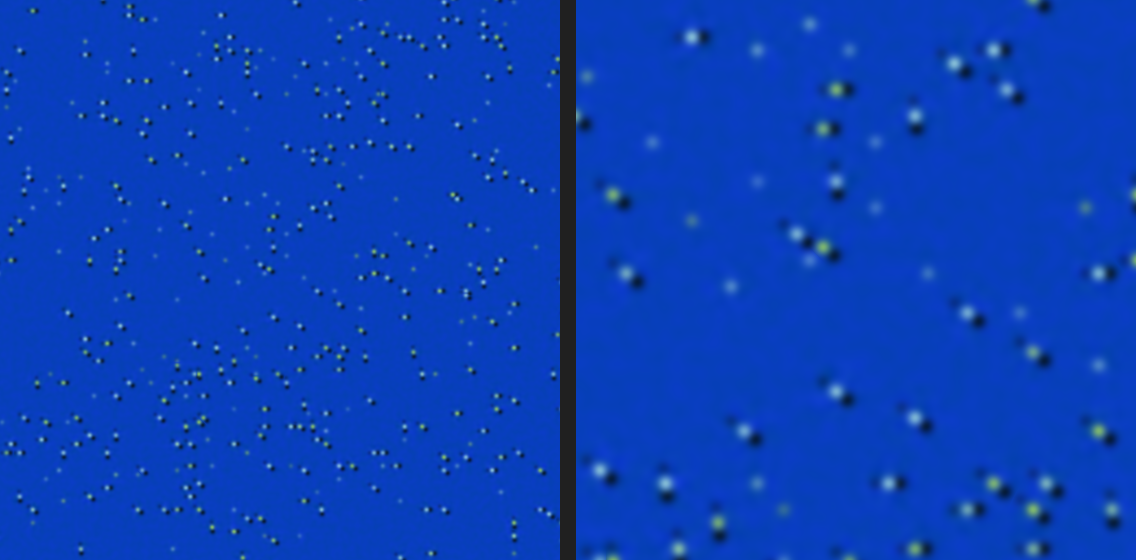
Left: the whole. Right: its middle third, enlarged.
Give the GLSL for this texture, as a Shadertoy shader.

```glsl
// Deep blue field with faint grain, sprinkled with tiny pale specks and their dark shadows.

vec2 hash2(vec2 p) {
    vec3 q = fract(p.xyx * vec3(0.1031, 0.1030, 0.0973));
    q += dot(q, q.yzx + 33.33);
    return fract((q.xx + q.yz) * q.zy);
}

float gradientDot(vec2 cell, vec2 corner, vec2 f) {
    float angle = 6.2832 * hash2(cell + corner).x;
    return dot(vec2(cos(angle), sin(angle)), f - corner);
}

float gradientNoise(vec2 p) {
    vec2 i = floor(p), f = p - i;
    vec2 u = f * f * f * (f * (f * 6.0 - 15.0) + 10.0);
    float low = mix(gradientDot(i, vec2(0, 0), f), gradientDot(i, vec2(1, 0), f), u.x);
    float high = mix(gradientDot(i, vec2(0, 1), f), gradientDot(i, vec2(1, 1), f), u.x);
    return mix(low, high, u.y);
}

// Soft round dot that fades out smoothly
float softDot(vec2 d, float radius) {
    return exp(-dot(d, d) / (radius * radius));
}

void mainImage(out vec4 fragColor, in vec2 fragCoord) {
    vec2 uv = fragCoord / iResolution.y;
    vec2 home = floor(uv * 40.0);
    float halo = 0.0, shade = 0.0;
    vec3 glow = vec3(0.0);
    float glowCover = 0.0;

    // Scattered specks: one candidate per cell, gathered into loose clusters
    for (int y = -1; y <= 1; y++)
    for (int x = -1; x <= 1; x++) {
        vec2 cell = home + vec2(x, y);
        vec2 chance = hash2(cell + 71.0);
        float density = 0.24 + 0.28 * gradientNoise(cell * 0.17 + 5.3);
        if (chance.x > density) continue;

        vec2 kind = hash2(cell + 213.0);
        vec2 center = (cell + 0.1 + 0.8 * hash2(cell + 17.0)) / 40.0;
        center = (floor(center * 128.0) + 0.5) / 128.0;
        vec2 d = uv - center;

        // The shadow falls to the right, mostly a little below
        vec2 drop = vec2(0.0065, kind.y < 0.3 ? 0.0 : -0.005);
        if (kind.y > 0.8) drop = vec2(0.001, -0.0075);
        float strength = kind.x < 0.3 ? 0.25 + kind.x : 0.6 + 0.4 * kind.x;
        float hasShadow = step(0.3, kind.x);
        shade = max(shade, hasShadow * 0.95 * softDot(d - drop, 0.0046));
        shade = max(shade, hasShadow * 0.35 * softDot(d + drop * 1.2, 0.0042));

        float cover = strength * softDot(d, 0.0043);
        vec3 tint = mix(vec3(0.52, 0.74, 0.84), vec3(0.52, 0.74, 0.42), smoothstep(0.4, 0.8, chance.x / density));
        if (cover > glowCover) {
            glowCover = cover;
            glow = tint;
        }
        halo = max(halo, strength * softDot(d, 0.015));
    }

    // Quiet grain that grows livelier around the specks
    float grain = gradientNoise(uv * 90.0) + 0.6 * gradientNoise(uv * 47.0 + 31.0);
    vec3 color = vec3(0.03, 0.245, 0.74);
    color += grain * vec3(0.012, -0.008, 0.045) * (1.0 + 2.2 * halo);
    color += halo * gradientNoise(uv * 110.0 + 9.0) * vec3(0.05, 0.06, 0.03);

    color = mix(color, vec3(0.01, 0.09, 0.2), shade);
    color = mix(color, glow, glowCover);
    fragColor = vec4(clamp(color, 0.0, 1.0), 1.0);
}
```
